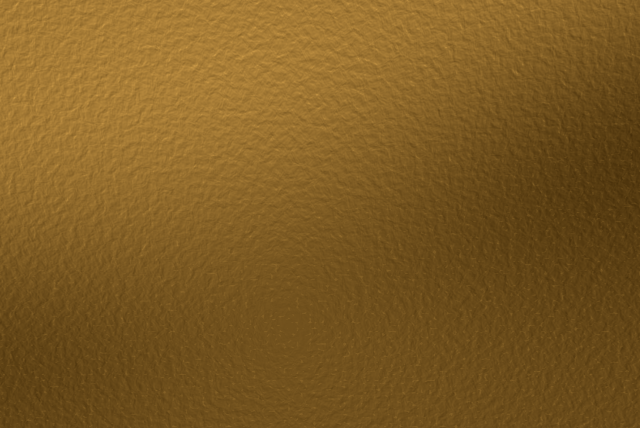
Give the GLSL for this texture, as a Shadertoy shader.

```glsl
// Gold leather: a fine wrinkled relief under a broad, soft sheen.
// Layered gradient noise gives the height; its slope, seen along rays from a
// calm spot low in the middle, shades a smooth dark-to-light gold gradient.

vec2 hashGradient(vec2 cell) {
    vec3 q = fract(cell.xyx * vec3(0.1031, 0.1030, 0.0973));
    q += dot(q, q.yzx + 33.33);
    float angle = 6.2832 * fract((q.x + q.y) * q.z);
    return vec2(cos(angle), sin(angle));
}

float gradientNoise(vec2 p) {
    vec2 i = floor(p), f = p - i;
    vec2 u = f * f * f * (f * (f * 6.0 - 15.0) + 10.0);
    vec2 e = vec2(1.0, 0.0);
    float a = dot(hashGradient(i), f);
    float b = dot(hashGradient(i + e.xy), f - e.xy);
    float c = dot(hashGradient(i + e.yx), f - e.yx);
    float d = dot(hashGradient(i + e.xx), f - e.xx);
    return mix(mix(a, b, u.x), mix(c, d, u.x), u.y);
}

// Wrinkled height: warped octaves, each turned against the last
float leatherHeight(vec2 p) {
    p += 0.006 * vec2(gradientNoise(p * 38.0), gradientNoise(p * 38.0 + 57.0));
    float height = 0.0, amplitude = 1.0;
    p *= 56.0;
    for (int octave = 0; octave < 3; octave++) {
        height += amplitude * gradientNoise(p);
        p = mat2(1.5, 1.1, -1.1, 1.5) * p + 19.0;
        amplitude *= 0.55;
    }
    return height;
}

// Soft round spot of light or shade
float softSpot(vec2 offset, float tightness) {
    return exp(-tightness * dot(offset, offset));
}

void mainImage(out vec4 fragColor, in vec2 fragCoord) {
    vec2 uv = fragCoord / iResolution.xy;
    vec2 p = fragCoord / iResolution.y;

    // Broad sheen above a curved diagonal, with shaded sides and a low glow
    float sheenEdge = 0.33 + 0.1 * uv.x + 0.4 * uv.x * uv.x;
    float sheen = smoothstep(-0.25, 0.45, uv.y - sheenEdge);
    float tone = 0.15 + 0.72 * sheen;
    tone += 0.15 * softSpot(uv - vec2(0.45, 0.15), 6.0);
    tone += 0.12 * softSpot(uv - vec2(0.32, 0.85), 9.0);
    tone -= 0.27 * softSpot(uv - vec2(1.0, 0.65), 6.0);
    tone -= 0.18 * softSpot(uv - vec2(0.0, 0.2), 12.0);

    // Relief lit outward from the calm spot, fading at its centre
    vec2 ray = p - vec2(0.68, 0.24);
    vec2 lightDir = ray / (length(ray) + 0.1);
    vec2 stepOut = lightDir * 0.0021;
    float relief = leatherHeight(p - stepOut) - leatherHeight(p + stepOut);
    tone += relief * mix(0.28, 0.46, sheen);

    // Small glints on the crests, and fine flecks in the dull part
    tone += 0.15 * smoothstep(0.35, 0.9, relief);
    float fleck = gradientNoise(p * vec2(100.0, 140.0) + 7.0);
    tone += 0.2 * (1.0 - sheen) * smoothstep(0.22, 0.55, fleck);

    vec3 shadowGold = vec3(0.36, 0.25, 0.075);
    vec3 brightGold = vec3(0.67, 0.5, 0.22);
    vec3 color = mix(shadowGold, brightGold, clamp(tone, -0.4, 1.4));
    fragColor = vec4(color, 1.0);
}
```
